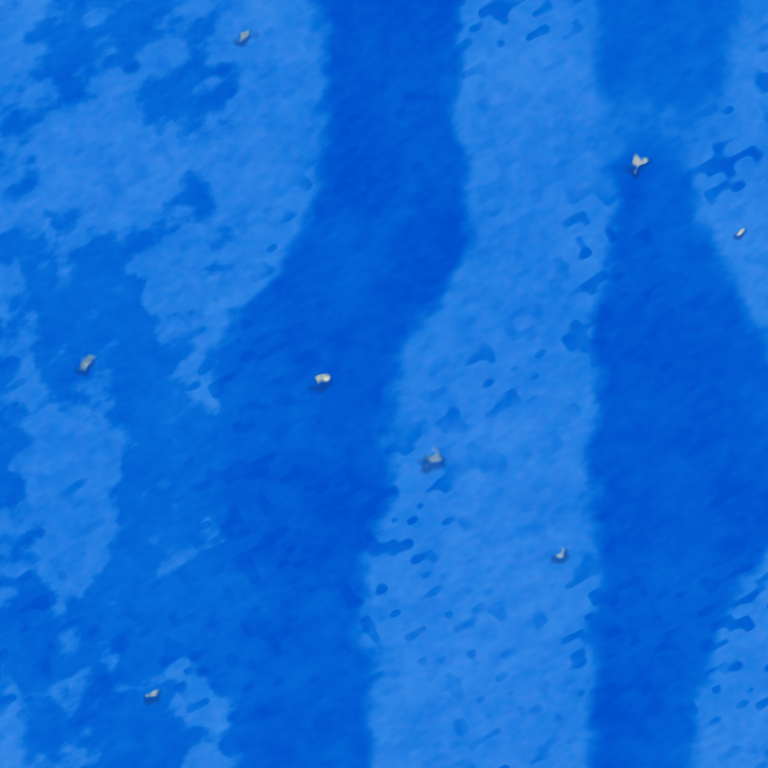
Write a WebGL 1 fragment shader that draws this texture.

```glsl
precision highp float;
// Weathered blue paint: two dark wavering streams run down over a paler, worn coat.
// Signed band distances roughened by fractal noise give a tone, which is mapped
// to a blue ramp; slanted grain, dark flecks and a few pale chips lie on top.
uniform vec2 u_resolution;

float hash(vec2 p) {
  vec3 q = fract(p.xyx * vec3(0.1031, 0.1030, 0.0973));
  q += dot(q, q.yzx + 33.33);
  return fract((q.x + q.y) * q.z);
}

float noise(vec2 p) {
  vec2 i = floor(p), f = fract(p);
  f = f * f * (3.0 - 2.0 * f);
  return mix(mix(hash(i), hash(i + vec2(1, 0)), f.x),
             mix(hash(i + vec2(0, 1)), hash(i + vec2(1, 1)), f.x), f.y);
}

float fbm(vec2 p) {
  float sum = 0.0, amp = 0.5;
  for (int i = 0; i < 5; i++) {
    sum += amp * noise(p);
    p = mat2(1.6, 1.2, -1.2, 1.6) * p + 7.3;
    amp *= 0.5;
  }
  return sum / 0.97;
}

float bump(float x, float center, float width) {
  float d = (x - center) / width;
  return exp(-d * d);
}

vec3 blueRamp(float t) {
  vec3 deep = vec3(0.0, 0.315, 0.80);
  vec3 middle = vec3(0.02, 0.425, 0.845);
  vec3 pale = vec3(0.205, 0.53, 0.90);
  return t < 0.5 ? mix(deep, middle, t * 2.0) : mix(middle, pale, t * 2.0 - 1.0);
}

// Positive on the pale coat, negative inside the dark streams
float streams(vec2 p) {
  p.x += 0.07 * (fbm(p * vec2(7.0, 6.0)) - 0.5);
  float leftCenter = mix(0.39, 0.51, smoothstep(0.48, 0.74, p.y));
  float leftWidth = 0.09 + 0.035 * bump(p.y, 0.57, 0.12);
  float swell = bump(p.y, 0.42, 0.2);
  float rightCenter = 0.84 + 0.075 * swell;
  float rightWidth = 0.055 + 0.085 * swell;
  return min(abs(p.x - leftCenter) - leftWidth,
             abs(p.x - rightCenter) - rightWidth);
}

void main() {
  vec2 p = gl_FragCoord.xy / min(u_resolution.x, u_resolution.y);
  // Grain axes, rising to the right and stretched along that slope
  vec2 g = mat2(0.87, -0.5, 0.5, 0.87) * p * vec2(0.6, 1.0);

  // Worn patches: the whole left side and a cloudy upper right corner
  float worn = smoothstep(0.37, 0.22, p.x);
  float cloudy = smoothstep(0.68, 0.84, p.x) * smoothstep(0.72, 0.88, p.y);
  float patchy = max(worn, cloudy);

  float field = clamp(streams(p), -0.09, 0.07);
  float broad = fbm(p * vec2(7.0, 5.0) + 21.0) - 0.5;
  float ragged = fbm(g * 42.0 + 5.0) - 0.5;
  field += broad * (0.05 + 0.36 * patchy) + ragged * (0.04 + 0.16 * worn);
  field -= 0.05 * patchy;
  field -= 0.07 * worn * bump(p.x, 0.18, 0.035) * smoothstep(0.6, 0.4, p.y);
  float softness = 0.016 + 0.015 * worn + 0.05 * cloudy;
  float coat = smoothstep(-softness, softness, field);

  // Tone of the dark paint and of the pale coat
  float cloud = fbm(p * 9.0 + 40.0) - 0.5;
  float darkTone = 0.19 + 0.2 * patchy + 0.45 * cloud;
  float paleTone = 0.86 + 0.3 * cloud;
  float tone = mix(darkTone, paleTone, coat);

  // Dark flecks gathered in loose clusters, then fine slanted grain
  float cluster = smoothstep(0.42, 0.7, fbm(p * 6.0 + 63.0));
  float fleck = smoothstep(0.6, 0.84, noise(g * 85.0 + 11.0));
  tone -= fleck * (0.1 + 0.5 * cluster) * mix(0.3, 1.0, coat);
  float grain = noise(g * 150.0 + 3.0) - 0.5;
  tone += 0.13 * grain + 0.3 * (fbm(g * 55.0 + 90.0) - 0.5);
  vec3 color = blueRamp(clamp(tone, 0.0, 1.0));
  color.r += 0.05 * coat * (noise(p * 130.0) - 0.5);

  // Small pale chips, each with a dark rim at its lower left
  for (int i = 0; i < 8; i++) {
    float k = float(i);
    vec2 spot = vec2(fract(0.43 + k * 0.382), fract(0.525 + k * 0.289));
    spot += 0.06 * (vec2(hash(vec2(k, 3.0)), hash(vec2(k, 8.0))) - 0.5);
    float size = mix(0.006, 0.015, hash(vec2(k, 17.0)));
    vec2 d = mat2(0.87, -0.5, 0.5, 0.87) * (p - spot) / size;
    d += 0.9 * (vec2(noise(p * 110.0), noise(p * 110.0 + 50.0)) - 0.5);
    float rim = smoothstep(1.3, 0.5, length((d + vec2(0.3, 0.4)) * vec2(0.8, 1.3)));
    float chip = smoothstep(1.0, 0.3, length(d * vec2(1.0, 1.6)));
    color = mix(color, vec3(0.06, 0.24, 0.56), 0.55 * rim);
    vec3 cream = mix(vec3(0.55, 0.62, 0.65), vec3(0.93, 0.91, 0.82), noise(p * 160.0));
    color = mix(color, cream, chip * mix(0.5, 1.0, hash(vec2(k, 29.0))));
  }
  gl_FragColor = vec4(color, 1.0);
}
```
